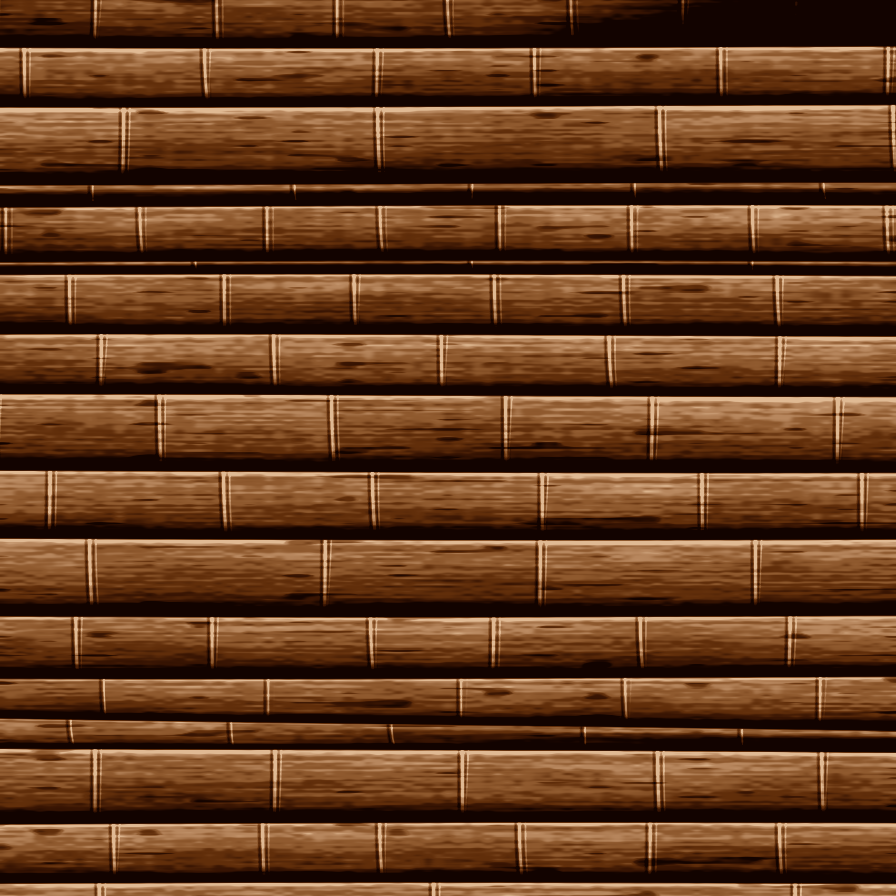
A Shadertoy shader for this texture:

```glsl
// Stacked horizontal bamboo poles with pale joints, wood grain and dark gaps.

const int POLES = 17;

// Upper edge of each pole, measured down from the top of the canvas.
const float edges[POLES + 1] = float[POLES + 1](
    -0.012, 0.051, 0.117, 0.204, 0.229, 0.291, 0.306, 0.373, 0.440,
    0.525, 0.600, 0.686, 0.755, 0.799, 0.833, 0.918, 0.985, 1.06);

// Joint spacing and position of the first joint on each pole.
const vec2 joints[POLES] = vec2[POLES](
    vec2(0.13, 0.118), vec2(0.19, 0.036), vec2(0.28, 0.155), vec2(0.2, 0.12),
    vec2(0.14, 0.01), vec2(0.3, 0.82), vec2(0.157, 0.08), vec2(0.19, 0.12),
    vec2(0.188, -0.01), vec2(0.18, 0.07), vec2(0.245, 0.1), vec2(0.157, 0.09),
    vec2(0.2, 0.1), vec2(0.19, 0.07), vec2(0.2, 0.12), vec2(0.145, 0.14),
    vec2(0.4, 0.88));

float hash(vec2 p) {
    return fract(sin(dot(p, vec2(127.1, 311.7))) * 43758.5453);
}

float noise(vec2 p) {
    vec2 i = floor(p), f = fract(p);
    f = f * f * (3.0 - 2.0 * f);
    return mix(mix(hash(i), hash(i + vec2(1, 0)), f.x),
               mix(hash(i + vec2(0, 1)), hash(i + vec2(1, 1)), f.x), f.y);
}

// Pole boundary with a slight bow; the slim pole near the bottom slants.
float edgeAt(int i, float x) {
    float slant = i == 13 ? 0.017 : (i == 14 ? 0.007 : 0.0);
    return edges[i] + slant * x + 0.0015 * sin(3.0 * x + 0.6 * float(i));
}

// Light level to bamboo colour, from shadow to highlight.
vec3 bamboo(float level) {
    vec3 c = mix(vec3(0.07, 0.01, 0.0), vec3(0.22, 0.08, 0.01), smoothstep(0.13, 0.345, level));
    c = mix(c, vec3(0.38, 0.18, 0.04), smoothstep(0.345, 0.515, level));
    c = mix(c, vec3(0.56, 0.35, 0.18), smoothstep(0.515, 0.68, level));
    c = mix(c, vec3(0.72, 0.53, 0.37), smoothstep(0.68, 0.83, level));
    return mix(c, vec3(0.88, 0.73, 0.58), smoothstep(0.83, 0.95, level));
}

float line(float d, float width, float px) {
    return 1.0 - smoothstep(width - px, width + px, abs(d));
}

void mainImage(out vec4 fragColor, in vec2 fragCoord) {
    vec2 p = fragCoord / iResolution.xy;
    p.y = 1.0 - p.y;
    float px = 0.7 / iResolution.y;

    // Find the pole under this point.
    int pole = 0;
    for (int i = 1; i < POLES; i++)
        if (p.y > edgeAt(i, p.x)) pole = i;
    float id = float(pole);
    float top = edgeAt(pole, p.x);
    float height = edgeAt(pole + 1, p.x) - top;
    float t = (p.y - top) / height;
    float slim = 1.0 - smoothstep(0.022, 0.032, height);

    // Nearest joint, shifted unevenly, and the segment it bounds.
    vec2 joint = joints[pole];
    float s = (p.x - joint.y) / joint.x;
    float k = round(s);
    float shift = 0.18 * (hash(vec2(k, id)) - 0.5);
    float d = (s - k - shift) * joint.x;
    float segment = k + step(0.0, d);
    d -= 0.006 * (hash(vec2(id, k + 9.0)) - 0.3) * (t * t - 0.3);

    // Rounded shading: lit from above, falling into the gap below.
    float level = 0.88 - 0.56 * t;
    level += 0.2 * (1.0 - smoothstep(0.02, 0.1, t));
    level -= 0.1 * line(t - 0.13, 0.03, 0.04);
    level -= 0.5 * smoothstep(0.74, 0.96, t);
    level += 0.08 * (hash(vec2(segment, id + 3.0)) - 0.5);

    // Long fibres, short flecks and sparse dark scratches.
    vec2 g = vec2(p.x + 7.0 * id, p.y);
    level += 0.18 * (noise(g * vec2(14.0, 420.0)) - 0.5);
    level += 0.14 * (noise(g * vec2(90.0, 330.0)) - 0.5);
    level += 0.1 * (noise(g * vec2(5.0, 60.0)) - 0.5);
    level -= 0.28 * smoothstep(0.8, 0.95, noise(g * vec2(18.0, 190.0) + 40.0));

    // Joints: a pale ridge, a shadow beside it and a fainter second ridge.
    float lit = 1.0 - smoothstep(0.72, 0.98, t);
    float thick = smoothstep(0.045, 0.075, height);
    float second = d - 0.007 + 0.005 * t * hash(vec2(k, id + 5.0));
    level -= 0.25 * lit * line(d + 0.004, 0.0014, 0.0015);
    level -= 0.16 * thick * lit * line(d - 0.004, 0.001, 0.0015);
    level += 0.32 * lit * line(d, 0.001 + 0.0008 * thick, px);
    level += 0.2 * thick * lit * line(second, 0.0009, px);

    // Slim poles sit deep in shadow, as does the upper right corner.
    level -= slim * 0.6 * smoothstep(0.15, 0.55, t);
    if (pole == 0) level -= 0.1 + 0.75 * smoothstep(0.62, 0.95, p.x + 0.15 * t);

    // Soft dark contact along both edges.
    float rim = min(p.y - top, top + height - p.y);
    level *= smoothstep(0.0, max(0.003, 2.0 * px), rim);

    fragColor = vec4(bamboo(clamp(level, 0.0, 1.0)), 1.0);
}
```
